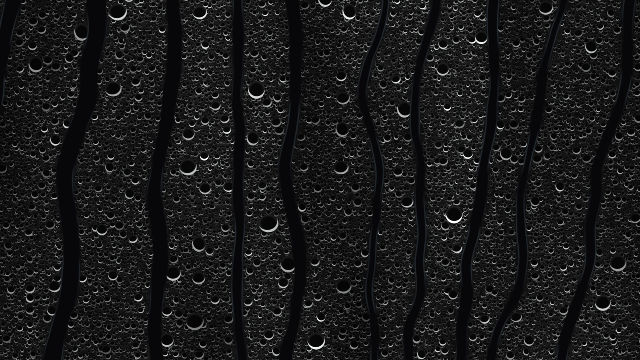
Reproduce this texture procedurally as a Shadertoy shader.

```glsl
const vec3 GLINT_TINT = vec3(0.985, 1.0, 0.995);
const vec3 TRAIL_COLOR = vec3(0.026, 0.027, 0.038);
const vec3 TRAIL_EDGE = vec3(0.11, 0.13, 0.14);
const float GAP_LIGHT = 0.085;      // wet glass between the drops
const float BODY_LIGHT = 0.026;     // dark inside of a drop
const float RIM_LIGHT = 0.09;       // faint outline of a drop
const int TRAILS = 11;
const float TRAIL_START = 0.07;
const float TRAIL_SPACING = 0.19;
const float WIDE_TRAIL = 0.025;
const float NARROW_TRAIL = 0.014;

float hash11(float n) {
    n = fract(n * 0.1031);
    n *= n + 33.33;
    return fract(n * (n + n));
}

vec3 hash32(vec2 p) {
    vec3 q = fract(p.xyx * vec3(0.1031, 0.1030, 0.0973));
    q += dot(q, q.yxz + 33.33);
    return fract((q.xxy + q.yzz) * q.zyx);
}

float noise1(float x) {
    float f = fract(x);
    return mix(hash11(floor(x)), hash11(floor(x) + 1.0), f * f * (3.0 - 2.0 * f));
}

float noise2(vec2 p) {
    vec2 i = floor(p), f = fract(p);
    f *= f * (3.0 - 2.0 * f);
    float low = mix(hash32(i).x, hash32(i + vec2(1, 0)).x, f.x);
    float high = mix(hash32(i + vec2(0, 1)).x, hash32(i + vec2(1, 1)).x, f.x);
    return mix(low, high, f.y);
}

// Signed distance to the nearest run-off trail, negative inside
float trailDistance(vec2 p) {
    float nearest = 1.0;
    for (int i = 0; i < TRAILS; i++) {
        float k = float(i), seed = 40.0 + k * 37.0;
        float lean = mix(0.02, -0.2, smoothstep(0.0, 5.0, abs(k - 4.0)));
        float x = TRAIL_START + TRAIL_SPACING * k + 0.08 * (hash11(seed) - 0.5);
        x += lean * (1.0 - p.y);
        x += 0.06 * (noise1(p.y * 4.0 + seed) - 0.5);
        x += 0.016 * (noise1(p.y * 11.0 + seed + 9.0) - 0.5);
        float width = mix(WIDE_TRAIL, NARROW_TRAIL, smoothstep(0.0, 3.0, k));
        width *= 0.65 + 0.4 * hash11(seed + 3.0) + 0.35 * noise1(p.y * 9.0 + seed + 5.0);
        nearest = min(nearest, abs(p.x - x) - width);
    }
    return nearest;
}

float disc(float dist, float blur) {
    return smoothstep(1.0 + blur, 1.0 - blur, dist);
}

// Jittered drops, each dark with a bright crescent along its lower edge
float dropLayer(float light, vec2 p, float cell, float density, vec2 sizes,
                float crescentWidth, vec2 glints, float seed) {
    vec2 home = floor(p / cell);
    for (int y = -1; y <= 1; y++)
    for (int x = -1; x <= 1; x++) {
        vec2 id = home + vec2(x, y);
        vec3 place = hash32(id + seed);
        vec3 look = hash32(id + seed + 71.0);
        if (place.z > density) continue;

        vec2 center = (id + 0.5 + 0.75 * (place.xy - 0.5)) * cell;
        float radius = cell * mix(sizes.x, sizes.y, look.x * look.x);
        vec2 d = (p - center) / radius;
        d.x *= mix(0.88, 1.15, look.z);
        float dist = length(d);
        float blur = 0.5 / (iResolution.y * radius);
        if (dist > 1.0 + blur) continue;
        if (trailDistance(center) < 0.6 * radius) continue;

        float inside = disc(dist, blur);
        vec2 shift = crescentWidth * normalize(vec2(look.z - 0.5, 1.0));
        float crescent = inside * (1.0 - disc(length(d - shift), blur));
        float rim = smoothstep(0.65, 0.95, dist);
        light = mix(light, BODY_LIGHT + RIM_LIGHT * rim, inside);
        light = mix(light, mix(glints.x, glints.y, look.y * look.y), crescent);
    }
    return light;
}

void mainImage(out vec4 fragColor, in vec2 fragCoord) {
    vec2 p = fragCoord / iResolution.y;
    vec2 uv = fragCoord / iResolution.xy;

    // Drops from mist to large beads
    float light = GAP_LIGHT * mix(0.5, 1.3, noise2(p * 110.0));
    light = dropLayer(light, p, 0.0098, 0.95, vec2(0.34, 0.58), 0.60, vec2(0.13, 0.60), 11.0);
    light = dropLayer(light, p, 0.0180, 0.60, vec2(0.25, 0.42), 0.48, vec2(0.25, 0.85), 223.0);
    light = dropLayer(light, p, 0.0360, 0.48, vec2(0.20, 0.36), 0.38, vec2(0.45, 1.00), 417.0);
    light = dropLayer(light, p, 0.0850, 0.30, vec2(0.16, 0.29), 0.28, vec2(0.70, 1.05), 631.0);

    // Uneven lighting with dim vertical streaks and darker sides
    float streaks = mix(0.6, 1.2, noise2(p * vec2(7.0, 1.8) + 5.0));
    float sides = smoothstep(-0.25, 0.2, uv.x) * smoothstep(1.2, 0.85, uv.x);
    vec3 color = GLINT_TINT * light * streaks * mix(0.5, 1.0, sides);

    // Trails wiped clear, with a broken glimmer along their edges
    float trail = trailDistance(p);
    float soft = 0.0015 + 0.5 / iResolution.y;
    color = mix(color, TRAIL_COLOR, smoothstep(soft, -soft, trail));
    float edge = smoothstep(0.0035, 0.0, abs(trail + 0.002));
    color += TRAIL_EDGE * edge * smoothstep(0.35, 0.8, noise2(p * vec2(9.0, 12.0)));

    fragColor = vec4(clamp(color, 0.0, 1.0), 1.0);
}
```
